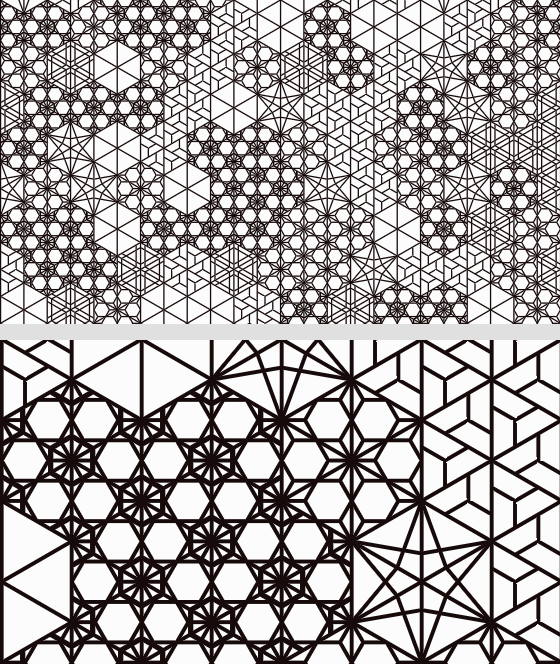
Top: the whole. Bottom: its middle third, enlarged.
Give the GLSL for this pattern, as a Shadertoy shader.

```glsl
#define COLUMNS 12.0
#define HALF_STROKE 0.014
#define RING_EXTRA 0.005
#define RING_INSET 0.15
#define RAIL_INSET 0.095
#define STAR_WAIST 0.35
#define ORIGIN vec2(0.012, 0.577)
#define SEED vec2(17.0, 43.0)
#define INK vec3(0.09, 0.04, 0.04)
#define PAPER vec3(0.99)

const float TAU = 6.2831853;
const float INRADIUS = 1.0 / 6.0;           // of a triangle with height 0.5
const vec2 EDGE_NORMAL = vec2(0.5, 0.8660254);

float hash(vec2 p) {
    vec3 q = fract(p.xyx * vec3(0.1031, 0.1030, 0.0973));
    q += dot(q, q.yzx + 33.33);
    return fract((q.x + q.y) * q.z);
}

float segment(vec2 p, vec2 a, vec2 b) {
    vec2 ab = b - a;
    return length(p - a - ab * clamp(dot(p - a, ab) / dot(ab, ab), 0.0, 1.0));
}

// Rotates p into the sector around the +x axis.
vec2 foldSector(vec2 p, float count) {
    float step_ = TAU / count;
    float a = -step_ * floor(atan(p.y, p.x) / step_ + 0.5);
    float c = cos(a), s = sin(a);
    return vec2(c * p.x - s * p.y, s * p.x + c * p.y);
}

// Offset from the nearest hexagon centre (xy) and integer cell id (zw).
vec4 hexCell(vec2 p) {
    vec2 size = vec2(1.0, 1.7320508);
    vec2 a = mod(p + 0.5 * size, size) - 0.5 * size;
    vec2 b = mod(p, size) - 0.5 * size;
    vec2 local = dot(a, a) < dot(b, b) ? a : b;
    return vec4(local, round(2.0 * (p - local) / size));
}

// Petal hexagon inside the triangle, joined to its corners.
float petals(vec2 v) {
    vec2 tip = vec2(INRADIUS, 0.0);
    return min(segment(v, tip, 2.0 * tip), segment(v, tip, INRADIUS * EDGE_NORMAL));
}

// Lines running parallel to all three sides.
float rails(vec2 u) {
    float level = INRADIUS - RAIL_INSET;
    return min(abs(dot(u, EDGE_NORMAL) - level),
               abs(dot(u, EDGE_NORMAL * vec2(1.0, -1.0)) - level));
}

// Three arms from the centroid, each parallel to a side.
float cubes(vec2 u) {
    return segment(u, vec2(0.0), vec2(INRADIUS, -INRADIUS * 0.57735));
}

// Crossed lines from the rim to the neighbouring spokes.
float star(vec2 q) {
    vec2 rim = vec2(0.5, 0.288675);
    vec2 waist = STAR_WAIST * rim * vec2(1.0, -1.0);
    return min(segment(q, rim, waist), segment(q * vec2(1.0, -1.0), rim, waist));
}

float latticeDistance(vec2 p) {
    vec4 cell = hexCell(p);
    vec2 q = foldSector(cell.xy, 6.0);                       // one of six triangles
    vec2 u = foldSector(vec2(1.0 / 3.0, 0.0) - q, 3.0);      // one corner of it
    vec2 v = vec2(u.x, abs(u.y));
    float d = abs(INRADIUS - dot(v, EDGE_NORMAL));           // triangle frame

    // Weighted choice of the infill
    float pick = hash(cell.zw + SEED);
    if (pick < 0.28) {
        float ring = abs(v.x - (1.0 / 3.0 - RING_INSET)) - RING_EXTRA;
        d = min(d, min(petals(v), ring));
    } else if (pick < 0.46) {
        d = min(d, petals(v));
    } else if (pick < 0.62) {
        d = min(d, cubes(u));
    } else if (pick < 0.76) {
        d = min(d, rails(u));
    } else if (pick < 0.87) {
        d = min(d, star(q));
    }
    return d - HALF_STROKE;
}

void mainImage(out vec4 fragColor, in vec2 fragCoord) {
    float pixel = COLUMNS / iResolution.x;
    vec2 p = vec2(fragCoord.x, iResolution.y - fragCoord.y) * pixel - ORIGIN;
    float ink = clamp(0.5 - latticeDistance(p) / pixel, 0.0, 1.0);
    fragColor = vec4(mix(PAPER, INK, ink), 1.0);
}
```
